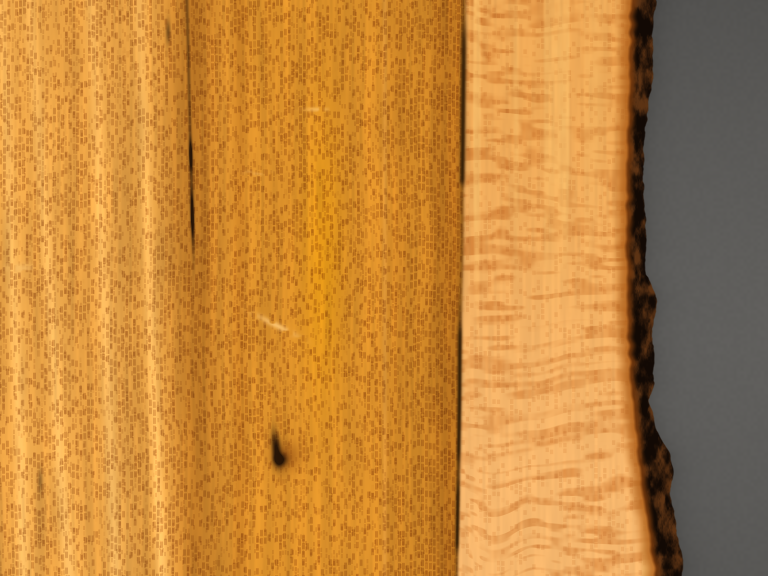
Reproduce this texture procedurally as a Shadertoy shader.

```glsl
// A sawn plank with a live edge: streaked golden heartwood, a dark seam,
// pale cross-figured sapwood and ragged bark before a grey backdrop.
// Stretched value noise makes the grain; hashed cells make the pores.

float hash(vec2 p) {
    vec3 q = fract(vec3(p.xyx) * 0.1031);
    q += dot(q, q.yzx + 33.33);
    return fract((q.x + q.y) * q.z);
}

float noise(vec2 p) {
    vec2 i = floor(p), f = fract(p);
    f = f * f * (3.0 - 2.0 * f);
    return mix(mix(hash(i), hash(i + vec2(1, 0)), f.x),
               mix(hash(i + vec2(0, 1)), hash(i + vec2(1, 1)), f.x), f.y);
}

float fbm(vec2 p) {
    float sum = 0.0, gain = 0.5;
    for (int i = 0; i < 4; i++) {
        sum += gain * noise(p);
        p = p * 2.03 + 17.7;
        gain *= 0.5;
    }
    return sum;
}

// Soft bump of unit height, centred on zero
float bump(float d, float width) { return exp(-d * d / (width * width)); }

float spot(vec2 p, vec2 centre, vec2 size) {
    vec2 d = (p - centre) / size;
    return exp(-dot(d, d));
}

// Short pore dashes, one per cell, each column shifted by its own amount
float pores(vec2 p, vec2 density, float amount) {
    vec2 g = p * density;
    g.y += 9.0 * hash(vec2(floor(g.x), 3.0));
    vec2 f = abs(fract(g) - 0.5);
    float present = smoothstep(1.0 - amount, 1.15 - amount, hash(floor(g)));
    return present * smoothstep(0.5, 0.25, f.x) * smoothstep(0.5, 0.3, f.y);
}

float seamX(float y) { return 0.792 + 0.016 * y + 0.004 * (noise(vec2(y * 7.0, 2.0)) - 0.5); }

float barkInnerX(float y) {
    return 1.087 + 0.007 * smoothstep(0.6, 1.0, y) + 0.05 * pow(max(0.0, 1.0 - 2.0 * y), 1.6);
}

float barkOuterX(float y) {
    float x = 1.119 + 0.017 * smoothstep(0.7, 0.95, y);
    x += 0.018 * smoothstep(0.53, 0.47, y) + 0.028 * smoothstep(0.27, 0.2, y);
    x += 0.02 * smoothstep(0.2, 0.0, y) - 0.012 * bump(y - 0.3, 0.025);
    return x + 0.018 * (fbm(vec2(y * 28.0, 5.0)) - 0.47);
}

vec3 heartwood(vec2 p) {
    float t = 1.0 - p.y;
    vec2 q = p + vec2(0.004 * noise(p * vec2(3, 5)), 0.0);
    vec3 col = mix(vec3(0.85, 0.59, 0.25), vec3(0.82, 0.54, 0.16), smoothstep(0.2, 0.48, p.x));

    // Broad growth bands
    float brown = 0.75 * bump(p.x - 0.335, 0.045) + 0.5 * bump(p.x - 0.417, 0.012)
                + 0.85 * bump(p.x - 0.79, 0.045) + 0.25 * bump(p.x - 0.69, 0.03);
    col = mix(col, vec3(0.63, 0.37, 0.09), brown * (0.55 + 0.25 * noise(q * vec2(50, 2))));
    col = mix(col, vec3(0.87, 0.58, 0.07), 0.75 * spot(p, vec2(0.56, 0.55), vec2(0.035, 0.24)));

    // Pale streaks leaning to the right on their way down
    vec4 streakX = vec4(0.0, 0.049, 0.156, 0.238);
    for (int i = 0; i < 4; i++) {
        float d = p.x - streakX[i] - (i == 1 ? 0.067 : 0.04) * t - 0.004 * noise(vec2(p.y * 5.0, float(i)));
        float light = bump(d, 0.011) + 0.35 * bump(d - 0.012, 0.025);
        col = mix(col, vec3(0.96, 0.73, 0.39), light * (0.4 + 0.3 * t));
    }
    col += 0.06 * bump(p.x - 0.668, 0.004);

    // Fibres and pores
    col *= 0.9 + 0.11 * noise(q * vec2(70, 1.5)) + 0.1 * noise(q * vec2(210, 9));
    float porous = 0.35 + 0.3 * noise(q * vec2(28, 3)) + 0.25 * smoothstep(0.65, 0.78, p.x);
    float dashes = pores(q, vec2(150, 72), porous) + 0.6 * pores(q + 0.37, vec2(225, 105), 0.4);
    col *= 1.0 - dashes * vec3(0.13, 0.19, 0.25);
    col *= 1.05 + 0.08 * (fbm(p * vec2(12, 9)) - 0.5);

    // Pale scuffs
    float scuff = spot(p, vec2(0.48, 0.435 - 0.5 * (p.x - 0.48)), vec2(0.035, 0.006))
                + 0.7 * spot(p, vec2(0.445, 0.7), vec2(0.02, 0.004))
                + 0.7 * spot(p, vec2(0.55, 0.81), vec2(0.02, 0.004))
                + 0.8 * spot(p, vec2(0.035, 0.534), vec2(0.025, 0.008));
    col = mix(col, vec3(0.97, 0.74, 0.4), scuff * smoothstep(0.25, 0.65, noise(p * 95.0)));

    // Splits, knot and small flecks
    float crackX = 0.334 - 0.025 * (p.y - 0.62);
    float crack = bump(p.x - crackX, 0.003) * (0.4 * smoothstep(0.5, 0.65, p.y)
                + bump(p.y - 0.73, 0.025) + bump(p.y - 0.625, 0.04));
    float knot = spot(p, vec2(0.48 + 0.12 * (0.22 - p.y), 0.22), vec2(0.008, 0.03))
               + spot(p, vec2(0.487, 0.202), vec2(0.011, 0.01));
    col = mix(col, vec3(0.55, 0.28, 0.06), 0.6 * spot(p, vec2(0.497, 0.208), vec2(0.024, 0.024)));
    crack += 0.5 * spot(p, vec2(0.292, 0.945), vec2(0.004, 0.02)) + 0.35 * spot(p, vec2(0.07, 0.165), vec2(0.004, 0.02));
    return mix(col, vec3(0.12, 0.06, 0.02), min(crack + knot, 0.95));
}

vec3 sapwood(vec2 p) {
    vec3 col = mix(vec3(0.97, 0.72, 0.43), vec3(0.93, 0.66, 0.34), smoothstep(0.1, 0.9, p.y));
    // Broken cross figure, interrupted by upright pale rays
    float figure = smoothstep(0.42, 0.8, noise(p * vec2(26, 125) + 4.0 * noise(p * vec2(14, 3))));
    figure *= 0.4 + 0.6 * noise(p * vec2(150, 60));
    col *= 1.0 - figure * vec3(0.1, 0.2, 0.32) * (0.6 + 0.7 * noise(p * 6.0));
    col *= 1.0 - 0.55 * pores(p, vec2(130, 100), 0.35) * vec3(0.07, 0.14, 0.22);
    float ray = smoothstep(0.55, 0.85, noise(p * vec2(58, 1.2))) * (0.5 + 0.5 * noise(p * vec2(90, 45)));
    col = mix(col, vec3(0.98, 0.77, 0.44), 0.6 * ray);
    return col * (0.97 + 0.06 * noise(p * vec2(200, 12)));
}

void mainImage(out vec4 fragColor, in vec2 fragCoord) {
    vec2 p = fragCoord / iResolution.y;
    float px = 1.0 / iResolution.y;

    // Heartwood, sapwood and the seam between
    float seam = p.x - seamX(p.y);
    vec3 col = mix(heartwood(p), sapwood(p), smoothstep(-0.003, 0.004, seam));
    float seamDark = 0.35 + 0.6 * smoothstep(0.35, 0.65, noise(vec2(p.y * 11.0, 8.0)));
    col = mix(col, vec3(0.2, 0.12, 0.03), seamDark * bump(seam + 0.001, 0.0035 + 0.002 * p.y));

    // Toasted rim, then bark
    float rim = p.x - barkInnerX(p.y) + 0.005 * (noise(p * vec2(20, 70)) - 0.5);
    col = mix(col, vec3(0.68, 0.37, 0.1), 0.8 * smoothstep(-0.028, 0.0, rim));
    float rough = fbm(p * vec2(75, 38));
    vec3 bark = mix(vec3(0.07, 0.035, 0.015), vec3(0.36, 0.2, 0.08), smoothstep(0.3, 0.75, rough));
    bark = mix(vec3(0.45, 0.22, 0.05), bark, smoothstep(0.0, 0.016, rim));
    col = mix(col, bark, smoothstep(-0.003, 0.004, rim));

    // Grey backdrop with a soft shadow beside the bark
    float outside = p.x - barkOuterX(p.y);
    vec3 grey = vec3(0.365, 0.36, 0.35) * (1.03 - 0.3 * pow(abs(p.y - 0.42), 1.5));
    grey *= 1.0 - 0.12 * exp(-max(outside, 0.0) * 45.0) + 0.03 * (noise(p * 170.0) - 0.5);
    col = mix(col, grey, smoothstep(-px, px, outside));
    fragColor = vec4(clamp(col, 0.0, 1.0), 1.0);
}
```
